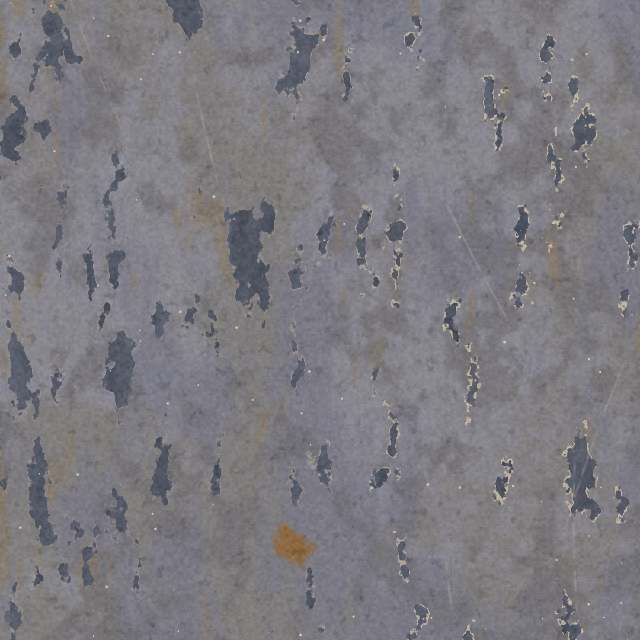
Write a WebGL 1 fragment shader that draws this texture.

```glsl
precision highp float;
uniform vec2 u_resolution;

const vec3 LAVENDER = vec3(0.535, 0.530, 0.562);
const vec3 WARM_GRAY = vec3(0.502, 0.490, 0.488);
const vec3 BLUE_GRAY = vec3(0.475, 0.475, 0.528);
const vec3 DUSK = vec3(0.430, 0.418, 0.438);
const vec3 BARE_STEEL = vec3(0.315, 0.335, 0.390);
const vec3 CREAM = vec3(0.770, 0.715, 0.630);
const vec3 RUST = vec3(0.560, 0.400, 0.220);
const vec3 OCHRE = vec3(0.540, 0.475, 0.370);

const vec2 BIG_CELL = vec2(0.11, 0.17);
const vec2 BIG_SIZE = vec2(0.018, 0.066);
const float BIG_CHANCE = 0.36;
const vec2 SMALL_CELL = vec2(0.040, 0.075);
const vec2 SMALL_SIZE = vec2(0.0075, 0.027);
const float SMALL_CHANCE = 0.34;
const float RAGGEDNESS = 0.030;
const float RIM_WIDTH = 0.0030;
const float GRAIN = 0.095;
const vec2 RUST_SPOT = vec2(0.457, 0.155);

float hash(vec2 p) {
  vec3 q = fract(vec3(p.xyx) * 0.1031);
  q += dot(q, q.yzx + 33.33);
  return fract((q.x + q.y) * q.z);
}

float noise(vec2 p) {
  vec2 i = floor(p), f = fract(p);
  f = f * f * (3.0 - 2.0 * f);
  return mix(mix(hash(i), hash(i + vec2(1, 0)), f.x),
             mix(hash(i + vec2(0, 1)), hash(i + vec2(1, 1)), f.x), f.y);
}

float fbm(vec2 p) {
  float sum = 0.0, weight = 0.533;
  for (int i = 0; i < 4; i++) {
    sum += weight * noise(p);
    p = mat2(1.6, 1.2, -1.2, 1.6) * p + 17.3;
    weight *= 0.5;
  }
  return sum;
}

// Approximate depth inside scattered upright ellipses, lined up in columns
float chips(vec2 p, vec2 cell, vec2 size, float chance, float seed) {
  float depth = -0.1;
  vec2 home = floor(p / cell);
  for (int j = -1; j <= 1; j++) {
    for (int i = -1; i <= 1; i++) {
      vec2 id = home + vec2(i, j);
      vec2 key = id + seed;
      vec2 jitter = vec2(hash(key + 11.0), hash(key + 23.0));
      vec2 center = (id + 0.2 + 0.6 * jitter) * cell;
      float column = hash(vec2(key.x, seed));
      float crowd = chance * column + 0.3 * smoothstep(0.2, 0.0, center.x);
      vec2 radius = size * (0.55 + 0.8 * vec2(hash(key + 37.0), hash(key + 51.0)));
      vec2 q = p - center;
      q.x -= q.y * 0.15 * (hash(key + 67.0) - 0.5);
      float inside = (1.0 - length(q / radius)) * radius.x;
      depth = max(depth, mix(-0.1, inside, step(hash(key + 83.0), crowd)));
    }
  }
  return depth;
}

// Sparse round flecks, one at most per cell
float flecks(vec2 p, float count, float chance, float seed) {
  vec2 id = floor(p * count), key = id + seed;
  vec2 center = 0.25 + 0.5 * vec2(hash(key), hash(key + 9.0));
  float radius = mix(0.04, 0.10, hash(key + 21.0));
  float dist = length(fract(p * count) - center);
  return step(hash(key + 40.0), chance) * (1.0 - smoothstep(radius * 0.5, radius * 1.4, dist));
}

// Faint, slightly bowed lines of limited length
float scratches(vec2 p) {
  float sum = 0.0;
  for (int i = 0; i < 6; i++) {
    vec2 key = vec2(float(i) * 7.0 + 3.0, 91.0);
    vec2 q = p - vec2(hash(key), hash(key + 5.0));
    float slope = 1.1 * (hash(key + 13.0) - 0.5);
    float reach = mix(0.08, 0.26, hash(key + 19.0));
    float off = abs(q.x - slope * q.y - 0.25 * q.y * q.y) / sqrt(1.0 + slope * slope);
    float span = 1.0 - smoothstep(reach * 0.6, reach, abs(q.y));
    sum += span * (1.0 - smoothstep(0.0006, 0.0028, off));
  }
  return sum * smoothstep(0.2, 0.6, noise(p * 60.0));
}

void main() {
  vec2 p = gl_FragCoord.xy / u_resolution;

  // Weathered coating: broad clouds and soft vertical streaks
  float cloud = fbm(p * vec2(5.0, 3.5) + 3.0);
  float streak = fbm(p * vec2(45.0, 6.0) + 40.0);
  float mottle = fbm(p * 34.0 + 70.0);
  float warmth = cloud + 0.5 * (mottle - 0.5) - 0.14 * (p.y - 0.5);
  vec3 color = mix(LAVENDER, WARM_GRAY, smoothstep(0.36, 0.66, warmth));
  float blue = fbm(p * vec2(8.0, 5.0) + 110.0) + 0.5 * (streak - 0.5) + 0.12 * (p.x - p.y);
  color = mix(color, BLUE_GRAY, 0.75 * smoothstep(0.48, 0.70, blue));
  float dusk = fbm(p * vec2(13.0, 10.0) + 150.0) + 0.8 * (mottle - 0.5) - 0.14 * (p.y - 0.5);
  color = mix(color, DUSK, 0.55 * smoothstep(0.52, 0.78, dusk));

  // Faint ochre stains, mostly at the left, and a rust spot
  float stain = fbm(p * vec2(34.0, 9.0) + 200.0) + 0.10 * smoothstep(0.15, 0.0, p.x);
  color = mix(color, OCHRE, 0.5 * smoothstep(0.70, 0.84, stain));
  float spot = length((p - RUST_SPOT) * vec2(1.0, 0.7)) + 0.06 * (mottle - 0.5);
  color = mix(color, RUST, 0.85 * (1.0 - smoothstep(0.006, 0.030, spot)));

  // Chipped areas showing bare steel
  vec2 warp = vec2(noise(p * 30.0), noise(p * 30.0 + 60.0)) - 0.5;
  vec2 bent = p + vec2(0.022, 0.016) * warp;
  float depth = max(chips(bent, BIG_CELL, BIG_SIZE, BIG_CHANCE, 5.0),
                    chips(bent, SMALL_CELL, SMALL_SIZE, SMALL_CHANCE, 130.0));
  depth += RAGGEDNESS * (fbm(p * vec2(85.0, 65.0) + 250.0) - 0.52);
  vec3 steel = BARE_STEEL + 0.14 * (streak - 0.5) + 0.10 * (mottle - 0.5);
  color = mix(color, steel, 0.92 * smoothstep(-0.0008, 0.0018, depth));

  // Broken cream rims, stronger toward the right
  float rim = 1.0 - smoothstep(RIM_WIDTH * 0.3, RIM_WIDTH, abs(depth));
  float broken = smoothstep(0.42, 0.66, noise(p * 190.0 + 300.0));
  color = mix(color, CREAM, rim * broken * mix(0.25, 0.95, smoothstep(0.35, 0.75, p.x)));

  // Scratches, flecks, pits and fine grain
  color = mix(color, CREAM, 0.25 * scratches(p));
  color = mix(color, CREAM + 0.1, 0.85 * flecks(p, 44.0, 0.035, 17.0));
  color = mix(color, CREAM, 0.5 * flecks(p, 80.0, 0.03, 400.0));
  color -= 0.06 * smoothstep(0.64, 0.84, fbm(p * 80.0 + 350.0));
  float grain = 0.5 * noise(p * 200.0) + 0.5 * noise(p * 400.0 + 9.0) - 0.5;
  color += GRAIN * grain;

  gl_FragColor = vec4(color, 1.0);
}
```
